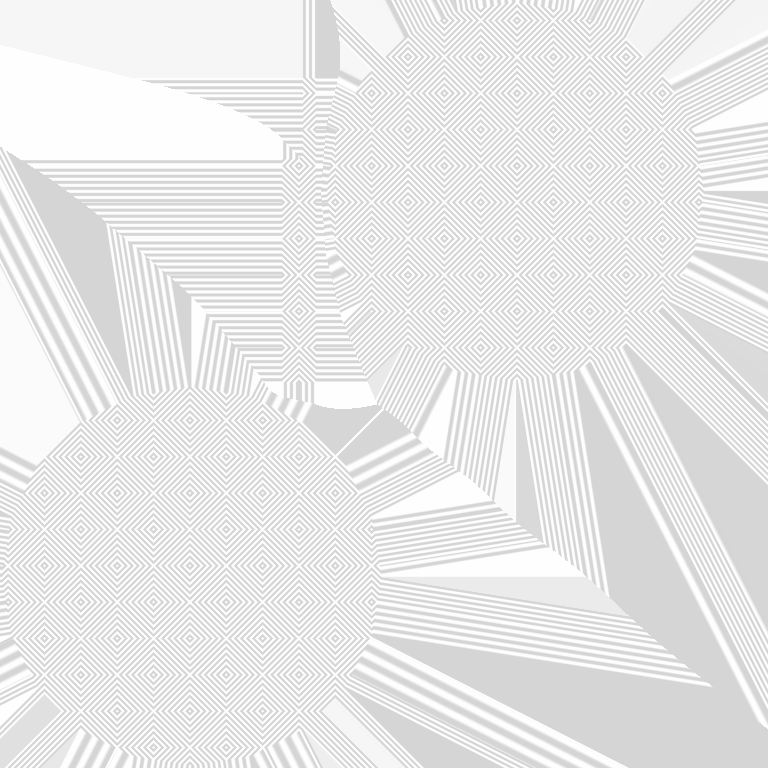
This background is drawn by a three.js fragment shader. Its source:

```glsl
// Pale nested-diamond stripes inside polygons and bars, smeared outward from their outlines.
varying vec2 vUv;

const vec3 WHITE = vec3(0.995);
const vec3 GRAY = vec3(0.835);

// Diamond lattice
const float CELL = 0.04733;            // distance from one diamond centre row to the next
const vec2 LATTICE_ORIGIN = vec2(0.53125, 0.64193);
const float RINGS_PER_CELL = 6.0;
const float STRIPE_SOFTNESS = 0.14;    // edge blur as a share of one stripe period

// Twenty-sided discs, each cut in quarters that are moved apart by a small core
const float DISC_SIDES = 20.0;
const vec2 UPPER_DISC = vec2(0.6708, 0.7507);
const float UPPER_RADIUS = 0.2441;
const vec2 UPPER_CORE = vec2(0.00195, 0.00195);
const vec2 LOWER_DISC = vec2(0.2493, 0.2497);
const float LOWER_RADIUS = 0.2454;
const vec2 LOWER_CORE = vec2(0.00195, 0.001);

// Stepped column, as lower-left and upper-right corners
const vec2 CAP_MIN = vec2(0.3939, 0.7900);
const vec2 CAP_MAX = vec2(0.4115, 0.8991);
const vec2 STEM_MIN = vec2(0.3672, 0.5020);
const vec2 STEM_MAX = vec2(0.4115, 0.7930);

const float PI = 3.14159;

// Nearest point of a filled polygonal disc
vec2 nearestOnDisc(vec2 p, vec2 center, float radius, vec2 core) {
  vec2 corePoint = clamp(p - center, -core, core);
  vec2 d = p - center - corePoint;
  if (dot(d, d) == 0.0) return p;
  float stepAngle = 2.0 * PI / DISC_SIDES;
  float sideAngle = (floor(atan(d.y, d.x) / stepAngle) + 0.5) * stepAngle;
  vec2 normal = vec2(cos(sideAngle), sin(sideAngle));
  vec2 tangent = vec2(-normal.y, normal.x);
  float apothem = radius * cos(0.5 * stepAngle);
  float halfSide = radius * sin(0.5 * stepAngle);
  if (dot(d, normal) <= apothem) return p;
  float along = clamp(dot(d, tangent), -halfSide, halfSide);
  return center + corePoint + normal * apothem + tangent * along;
}

vec2 nearer(vec2 p, vec2 a, vec2 b) {
  return distance(p, a) <= distance(p, b) ? a : b;
}

// Concentric diamonds: 0 is white, 1 is gray
float diamondStripes(vec2 p) {
  vec2 cells = (p - LATTICE_ORIGIN) / CELL;
  vec2 folded = abs(mod(cells + 1.0, 2.0) - 1.0);
  float phase = fract((folded.x + folded.y) * RINGS_PER_CELL);
  float fromWhite = min(phase, 1.0 - phase);
  return smoothstep(0.25 - STRIPE_SOFTNESS, 0.25 + STRIPE_SOFTNESS, fromWhite);
}

void main() {
  // Each point takes its stripe from the closest point of any shape
  vec2 source = nearestOnDisc(vUv, UPPER_DISC, UPPER_RADIUS, UPPER_CORE);
  source = nearer(vUv, source, nearestOnDisc(vUv, LOWER_DISC, LOWER_RADIUS, LOWER_CORE));
  source = nearer(vUv, source, clamp(vUv, CAP_MIN, CAP_MAX));
  source = nearer(vUv, source, clamp(vUv, STEM_MIN, STEM_MAX));

  gl_FragColor = vec4(mix(WHITE, GRAY, diamondStripes(source)), 1.0);
}
```
